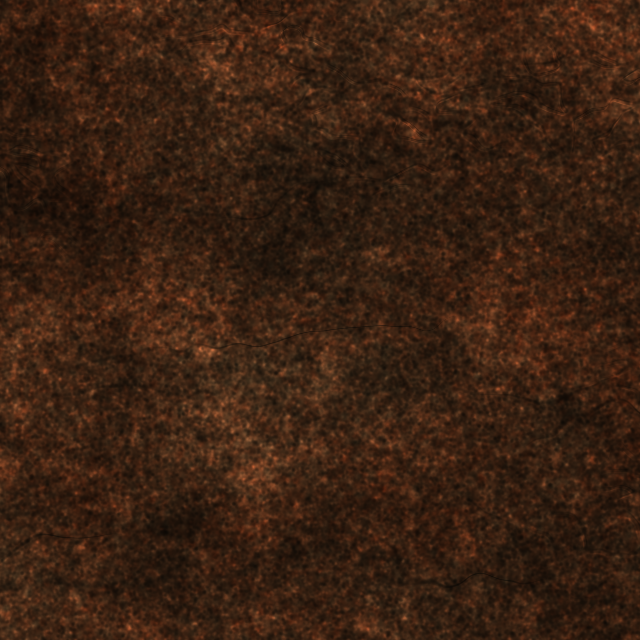
Give the GLSL for this texture, as a Shadertoy shader.

```glsl
// Dark brown weathered leather: cloudy stains, wrinkled grain and thin creases.

const vec3 LEATHER_BROWN = vec3(0.215, 0.125, 0.068);

// Three random values in 0..1 for one cell of one layer.
vec3 cellHash(ivec2 cell, int seed) {
    uvec3 h = uvec3(cell.x, cell.y, seed) * 1664525u + 1013904223u;
    for (int i = 0; i < 2; i++) {
        h.x += h.y * h.z;
        h.y += h.z * h.x;
        h.z += h.x * h.y;
        h ^= h >> 16u;
    }
    return vec3(h & 0xffffu) / 65535.0;
}

// Cellular noise: soft light and dark spots, one per cell; deviation near 1.
float spotNoise(vec2 p, int seed) {
    ivec2 home = ivec2(floor(p));
    float sum = 0.0;
    for (int y = -1; y <= 1; y++) {
        for (int x = -1; x <= 1; x++) {
            ivec2 cell = home + ivec2(x, y);
            vec3 spot = cellHash(cell, seed);
            vec2 away = p - vec2(cell) - spot.xy;
            float falloff = max(1.0 - dot(away, away), 0.0);
            sum += (spot.z * 2.0 - 1.0) * falloff * falloff;
        }
    }
    return sum * 2.18;
}

// Octaves of spots, each finer than the last and scaled by gain.
float layeredSpots(vec2 p, int octaves, float gain, int seed) {
    float sum = 0.0;
    float weight = 1.0;
    for (int i = 0; i < octaves; i++) {
        sum += weight * spotNoise(p, seed + i);
        p = p * 2.2 + 3.7;
        weight *= gain;
    }
    return sum;
}

// Thin lines along the zero contour of the noise.
float veins(vec2 p, float width, int seed) {
    return 1.0 - smoothstep(0.0, width, abs(spotNoise(p, seed)));
}

void mainImage(out vec4 fragColor, in vec2 fragCoord) {
    vec2 uv = fragCoord / iResolution.y;

    // Bend the surface so wrinkles and creases wander
    vec2 bend = vec2(layeredSpots(uv * 14.0, 2, 0.5, 10),
                     layeredSpots(uv * 14.0, 2, 0.5, 20));
    vec2 hide = uv + 0.006 * bend;

    // Broad stains, slightly wider than tall
    float tone = 0.10 * layeredSpots(hide * vec2(2.6, 4.0), 3, 0.9, 30);

    // Mottling and fine grain
    tone += 0.09 * layeredSpots(hide * vec2(34.0, 42.0), 2, 1.1, 40);
    tone += 0.15 * spotNoise(uv * 150.0, 50);
    tone += 0.14 * spotNoise(uv * 235.0, 51);

    // Patches of small wrinkles: dark folds with lit edges
    float worn = smoothstep(0.0, 1.5, spotNoise(uv * vec2(5.0, 7.0), 60));
    vec2 foldPoint = hide * vec2(30.0, 48.0);
    float fold = veins(foldPoint, 0.35, 61);
    float litEdge = veins(foldPoint + vec2(0.1, 0.28), 0.35, 61);
    tone += worn * (0.24 * litEdge - 0.28 * fold);

    // Sparse long creases, mostly level
    float creased = smoothstep(0.3, 1.4, spotNoise(uv * vec2(4.0, 9.0), 70));
    tone -= 0.5 * creased * veins(hide * vec2(3.0, 13.0), 0.09, 71);

    // Brighter parts turn to orange, other patches to olive
    float hue = 0.03 * layeredSpots(uv * vec2(5.0, 6.0), 2, 0.8, 80)
              + 0.05 * spotNoise(uv * 110.0, 90);
    vec3 tint = vec3(1.0, 1.0 - 0.10 * tone - hue, 1.0 - 0.10 * tone - 1.6 * hue);

    vec3 color = LEATHER_BROWN * tint * exp(tone);
    fragColor = vec4(clamp(color, 0.0, 1.0), 1.0);
}
```
